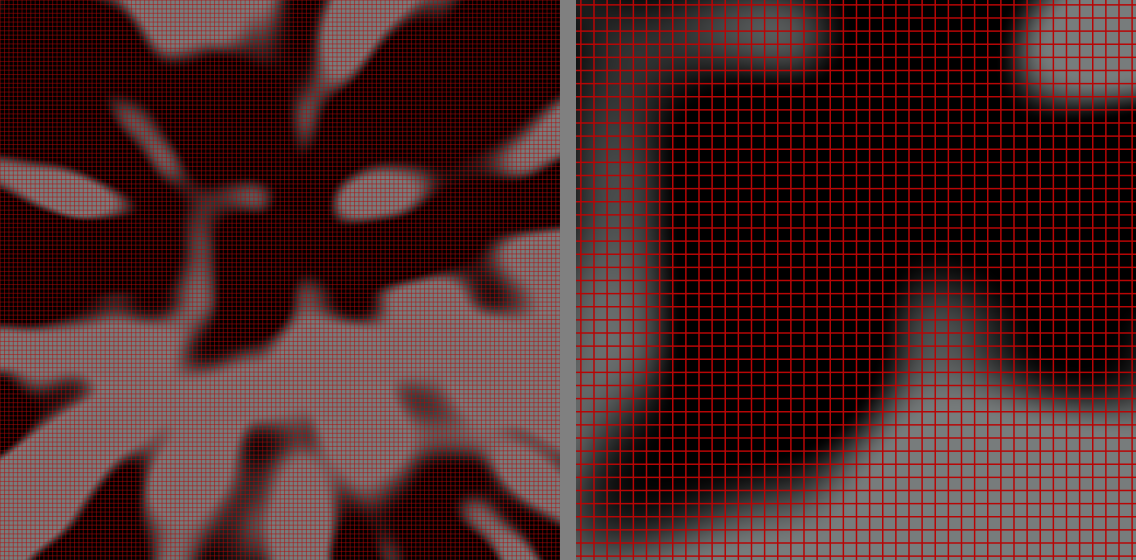
Left: the whole. Right: its middle third, enlarged.
Write a WebGL 1 fragment shader that draws this texture.

```glsl
precision highp float;
// Soft grey blobs stretched outward from the centre on black, under a fine red mesh.
// The blobs are value noise averaged along the radius and then thresholded softly;
// the mesh lines are thin and filtered over the width of a pixel.

#define BLOB_FREQUENCY 10.5
#define RADIAL_STRETCH 0.28
#define CONTRAST_GAIN 1.9
#define BLOB_THRESHOLD 0.41
#define BLOB_SOFTNESS 0.26
#define MESH_CELLS 128.0
#define MESH_OFFSET vec2(0.0375, -0.0375)
#define LINE_WIDTH 0.113
#define BLOB_COLOR vec3(0.465, 0.485, 0.485)
#define LINE_COLOR vec3(0.72, 0.02, 0.02)
#define SEED vec2(61.5, 25.4)

const int SAMPLES = 17;

uniform vec2 u_resolution;

float hash(vec2 cell) {
  return fract(sin(dot(cell, vec2(127.1, 311.7))) * 43758.5453);
}

float valueNoise(vec2 p) {
  vec2 cell = floor(p);
  vec2 f = fract(p);
  vec2 fade = f * f * (3.0 - 2.0 * f);
  float low = mix(hash(cell), hash(cell + vec2(1.0, 0.0)), fade.x);
  float high = mix(hash(cell + vec2(0.0, 1.0)), hash(cell + 1.0), fade.x);
  return mix(low, high, fade.y);
}

// Noise averaged along the ray from the centre, with its contrast restored.
float radialNoise(vec2 fromCenter) {
  float sum = 0.0;
  for (int i = 0; i < SAMPLES; i++) {
    float offset = 2.0 * float(i) / float(SAMPLES - 1) - 1.0;
    vec2 p = fromCenter * (1.0 + RADIAL_STRETCH * offset);
    sum += valueNoise(p * BLOB_FREQUENCY + SEED);
  }
  float average = sum / float(SAMPLES);
  return 0.5 + (average - 0.5) * (1.0 + CONTRAST_GAIN * length(fromCenter));
}

// Strength of the mesh lines of each axis, faded when thinner than a pixel.
vec2 lineCoverage(vec2 uv, float pixel) {
  vec2 cellPos = uv * MESH_CELLS - MESH_OFFSET;
  vec2 dist = abs(fract(cellPos + 0.5) - 0.5);
  float footprint = pixel * MESH_CELLS;
  float reach = 0.5 * (max(LINE_WIDTH, footprint) + footprint);
  float peak = min(1.0, LINE_WIDTH / footprint);
  return peak * clamp((reach - dist) / footprint, 0.0, 1.0);
}

void main() {
  float side = min(u_resolution.x, u_resolution.y);
  vec2 uv = gl_FragCoord.xy / side;
  vec2 center = 0.5 * u_resolution / side;

  // Blobs
  float field = radialNoise(uv - center);
  float blob = smoothstep(BLOB_THRESHOLD, BLOB_THRESHOLD + BLOB_SOFTNESS, field);
  vec3 color = BLOB_COLOR * blob;

  // Red mesh
  vec2 cover = lineCoverage(uv, 1.0 / side);
  float mesh = 1.0 - (1.0 - cover.x) * (1.0 - cover.y);
  color = mix(color, LINE_COLOR, mesh);

  gl_FragColor = vec4(color, 1.0);
}
```
